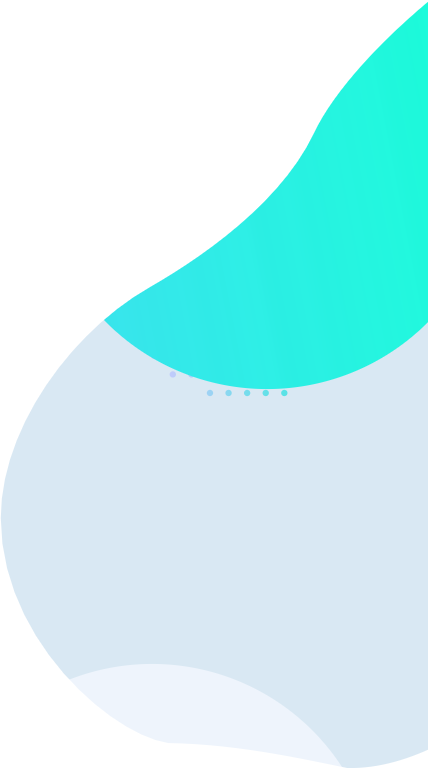
This background is drawn by a Shadertoy shader. Its source:

```glsl
// A smooth blob enters from the right: a teal wave on top, a pale hill at its
// foot and a few dots along the wave. The blob is a chain of cubic curves turned
// into a signed distance; wave and hill are discs clipped by it.
// Lengths are in canvas heights, origin at the lower left.

#define WAVE_CENTRE vec2(0.3477, 0.789)
#define WAVE_RADIUS 0.2956
#define HILL_CENTRE vec2(0.198, -0.1595)
#define HILL_RADIUS 0.295
#define DOT_ORIGIN vec2(0.2734, 0.4883)
#define DOT_SPACING 0.0242
#define DOT_RADIUS 0.0041
#define DOT_REACH 0.3112
#define STREAK_STRENGTH 0.010
#define CURVE_STEPS 14

const vec3 PAPER = vec3(1.0);
const vec3 MIST = vec3(0.851, 0.910, 0.953);
const vec3 HILL = vec3(0.933, 0.957, 0.988);
const vec3 CYAN = vec3(0.22, 0.895, 0.925);
const vec3 MINT = vec3(0.11, 0.985, 0.855);
const vec3 LAVENDER = vec3(0.78, 0.79, 0.99);
const vec3 AQUA = vec3(0.34, 0.89, 0.90);

// Control points of six joined cubic curves, from top right to bottom right
const vec2 OUTLINE[19] = vec2[19](
    vec2(0.560, 1.000), vec2(0.482, 0.935), vec2(0.430, 0.872),
    vec2(0.409, 0.827), vec2(0.366, 0.736), vec2(0.263, 0.665),
    vec2(0.195, 0.626), vec2(0.094, 0.569), vec2(0.001, 0.443),
    vec2(0.001, 0.3255), vec2(0.001, 0.167), vec2(0.146, 0.043),
    vec2(0.219, 0.0325), vec2(0.306, 0.031), vec2(0.384, 0.014),
    vec2(0.452, 0.000), vec2(0.488, -0.001), vec2(0.525, 0.009),
    vec2(0.560, 0.025));

// Opacity of a shape with an edge one pixel soft
float cover(float dist) {
    return clamp(0.5 - dist * iResolution.y, 0.0, 1.0);
}

vec2 cubic(vec2 a, vec2 b, vec2 c, vec2 d, float t) {
    float u = 1.0 - t;
    return u * u * u * a + 3.0 * u * t * (u * b + t * c) + t * t * t * d;
}

// Adds one edge: keeps the nearest distance, flips the side at each crossing
void addEdge(vec2 p, vec2 a, vec2 b, inout float nearest, inout float side) {
    vec2 ab = b - a, ap = p - a;
    float along = clamp(dot(ap, ab) / dot(ab, ab), 0.0, 1.0);
    nearest = min(nearest, length(ap - ab * along));
    if ((a.y > p.y) != (b.y > p.y) && ap.x < ab.x * ap.y / ab.y) side = -side;
}

float blobDistance(vec2 p) {
    float nearest = 10.0, side = 1.0;
    vec2 last = vec2(0.7, 1.12);
    for (int i = 0; i < 6; i++) {
        int k = 3 * i;
        for (int j = 0; j <= CURVE_STEPS; j++) {
            if (i > 0 && j == 0) continue;
            float t = float(j) / float(CURVE_STEPS);
            vec2 next = cubic(OUTLINE[k], OUTLINE[k + 1], OUTLINE[k + 2], OUTLINE[k + 3], t);
            addEdge(p, last, next, nearest, side);
            last = next;
        }
    }
    // Close the loop beyond the right border
    addEdge(p, last, vec2(0.7, 0.09), nearest, side);
    addEdge(p, vec2(0.7, 0.09), vec2(0.7, 1.12), nearest, side);
    return nearest * side;
}

float hash(float n) {
    return fract(sin(n * 127.1) * 43758.5);
}

float noise(float x) {
    float cell = floor(x);
    return mix(hash(cell), hash(cell + 1.0), smoothstep(0.0, 1.0, x - cell));
}

// Slanted gradient with faint streaks across it
vec3 waveColour(vec2 p) {
    float slant = dot(p, vec2(0.98, 0.19));
    float streak = noise(slant * 45.0) - 0.5;
    vec3 colour = mix(CYAN, MINT, clamp((slant - 0.242) / 0.497, 0.0, 1.0));
    return colour + STREAK_STRENGTH * streak;
}

// Grid of dots, kept only near the rim of the wave
float dotCover(vec2 p) {
    vec2 cell = round((p - DOT_ORIGIN) / DOT_SPACING);
    vec2 centre = DOT_ORIGIN + cell * DOT_SPACING;
    bool kept = cell.x >= -3.0 && cell.x <= 4.0
        && distance(centre, WAVE_CENTRE) < DOT_REACH && centre.y < WAVE_CENTRE.y;
    return kept ? cover(distance(p, centre) - DOT_RADIUS) : 0.0;
}

void mainImage(out vec4 fragColor, in vec2 fragCoord) {
    vec2 p = fragCoord / iResolution.y;

    // Layers inside the blob, back to front
    vec3 colour = mix(MIST, HILL, cover(distance(p, HILL_CENTRE) - HILL_RADIUS));
    vec3 dotColour = mix(LAVENDER, AQUA, smoothstep(0.19, 0.39, p.x));
    colour = mix(colour, dotColour, dotCover(p));

    // The wave is a half disc that runs on upwards
    vec2 fromWave = p - WAVE_CENTRE;
    fromWave.y = min(fromWave.y, 0.0);
    colour = mix(colour, waveColour(p), cover(length(fromWave) - WAVE_RADIUS));

    fragColor = vec4(mix(PAPER, colour, cover(blobDistance(p))), 1.0);
}
```
